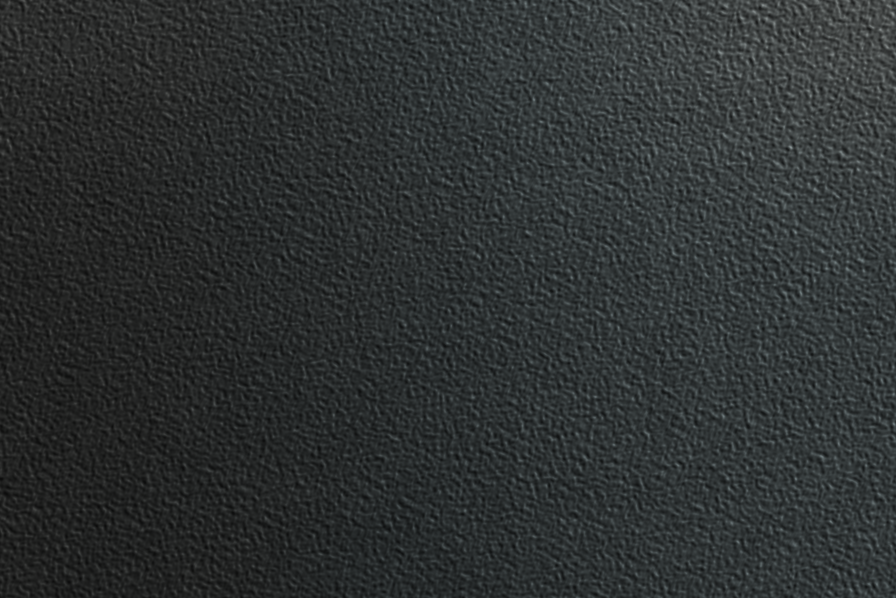
Reproduce this texture procedurally as a Shadertoy shader.

```glsl
vec2 randomGradient(vec2 cell) {
    vec3 h = fract(vec3(cell.xyx) * vec3(0.1031, 0.1030, 0.0973));
    h += dot(h, h.yzx + 33.33);
    float angle = 6.2832 * fract((h.x + h.y) * h.z);
    return vec2(cos(angle), sin(angle));
}

float gradientNoise(vec2 p) {
    vec2 i = floor(p), f = p - i;
    vec2 u = f * f * f * (f * (f * 6.0 - 15.0) + 10.0);
    vec2 e = vec2(1.0, 0.0);
    float a = dot(randomGradient(i), f);
    float b = dot(randomGradient(i + e.xy), f - e.xy);
    float c = dot(randomGradient(i + e.yx), f - e.yx);
    float d = dot(randomGradient(i + e.xx), f - e.xx);
    return mix(mix(a, b, u.x), mix(c, d, u.x), u.y);
}

// Pebbled surface: rounded bumps with finer creases
float grainHeight(vec2 p) {
    vec2 warp = 0.003 * vec2(gradientNoise(p * 40.0), gradientNoise(p * 40.0 + 57.0));
    p = mat2(0.88, 0.47, -0.47, 0.88) * (p + warp);
    float bumps = gradientNoise(p * 108.0 + 11.0);
    float creases = gradientNoise(p * 165.0 + 71.0);
    return bumps + 0.45 * creases;
}

// Soft light falling off towards the left
float sheen(vec2 uv) {
    float level = mix(0.134, 0.22, smoothstep(0.0, 0.9, uv.x + 0.15 * (uv.y - 0.5)));
    vec2 right = uv - vec2(1.0, 1.05), left = uv - vec2(0.0, 1.0);
    level += 0.06 * exp(-6.0 * dot(right, right));
    level += 0.035 * exp(-20.0 * dot(left, left));
    return level + 0.015 * (uv.y - 0.5);
}

void mainImage(out vec4 fragColor, in vec2 fragCoord) {
    vec2 uv = fragCoord / iResolution.xy;
    vec2 p = fragCoord / iResolution.y;

    // Relief lit from the upper right
    vec2 toLight = 0.0026 * vec2(0.75, 0.66);
    float relief = grainHeight(p - toLight) - grainHeight(p + toLight);
    float glint = max(relief - 0.1, 0.0);
    float mottle = gradientNoise(p * 14.0) + gradientNoise(p * 37.0 + 5.0);
    float shade = 1.0 + 0.64 * relief + 0.5 * glint * glint + 0.09 * mottle;
    float value = sheen(uv) * max(shade, 0.4);

    // Warm charcoal on the left, cool slate on the right, neutral bright corner
    float coolness = smoothstep(0.05, 0.55, uv.x + 0.15 * gradientNoise(p * 4.0));
    coolness *= 1.0 - 0.7 * smoothstep(0.5, 0.0, distance(uv, vec2(1.0)));
    vec3 tint = mix(vec3(0.99, 1.01, 0.99), vec3(0.91, 1.01, 1.025), coolness);
    fragColor = vec4(value * tint, 1.0);
}
```
